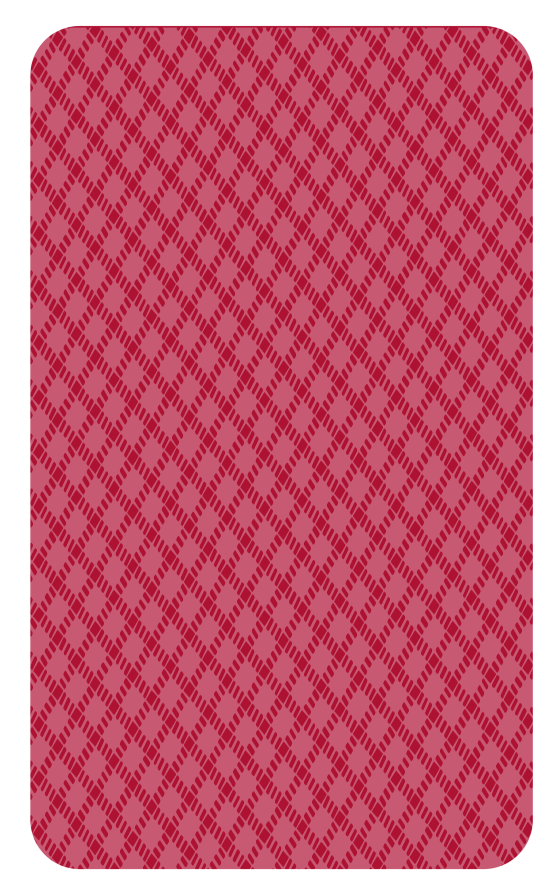
A WebGL 2 fragment shader for this pattern:

```glsl
#version 300 es
precision highp float;
// A round-cornered card covered by a slanted lattice of dashed red ropes on rose.

uniform vec2 u_resolution;
out vec4 outColor;

// Colours
const vec3 PAPER = vec3(1.0);
const vec3 ROSE = vec3(0.78, 0.35, 0.45);
const vec3 CRIMSON = vec3(0.68, 0.07, 0.20);

// Card, in canvas heights from the canvas centre
const vec2 CARD_CENTER = vec2(0.004, 0.0005);
const vec2 CARD_HALF = vec2(0.2804, 0.4705);
const float CARD_RADIUS = 0.055;
const float RULE_WIDTH = 0.0018;             // dark hairline on the top edge

// Lattice: one step along each rope, and the position of one crossing
const vec2 ROPE_UP = vec2(0.0210, 0.0352);
const vec2 ROPE_DOWN = vec2(0.0210, -0.0256);
const vec2 CROSSING = vec2(0.006, 0.028);
const float STEP_LENGTH = 0.0356;            // mean step, converts to canvas heights

// Rope parts, in lattice steps
const float ROPE_HALF = 0.165;
const float KNOT_HALF = 0.152;
const float DASHES = 3.0;
const float DASH_HALF = 0.066;
const float DASH_ROUND = 0.05;
const float DASH_SKEW = 0.12;
const float DASH_VARIATION = 0.010;
const float WOBBLE = 0.010;

float roundBox(vec2 p, vec2 halfSize, float radius) {
  vec2 q = abs(p) - halfSize + radius;
  return length(max(q, 0.0)) + min(max(q.x, q.y), 0.0) - radius;
}

// Smooth variation from layered sines, about -1 to 1
float waver(vec2 p) {
  return 0.6 * sin(dot(p, vec2(2.7, 4.1))) + 0.4 * sin(dot(p, vec2(-5.3, 3.2)) + 1.7);
}

// Distance to the dashes of the rope that runs along x between crossings
float ropeDashes(vec2 cell) {
  float across = fract(cell.y + 0.5) - 0.5;
  float along = fract(cell.x) - ROPE_HALF + DASH_SKEW * across;
  float pitch = (1.0 - 2.0 * ROPE_HALF) / DASHES;
  float index = clamp(floor(along / pitch), 0.0, DASHES - 1.0);
  vec2 id = vec2(floor(cell.x) * DASHES + index, floor(cell.y + 0.5));
  float thickness = DASH_HALF + DASH_VARIATION * waver(id);
  vec2 local = vec2(along - (index + 0.5) * pitch, across);
  return roundBox(local, vec2(thickness, ROPE_HALF), DASH_ROUND);
}

// Distance to the whole lattice, in lattice steps
float lattice(vec2 p) {
  vec2 cell = inverse(mat2(ROPE_UP, ROPE_DOWN)) * (p - CROSSING);
  cell += WOBBLE * vec2(waver(cell * 1.3), waver(cell.yx * 1.3 + 4.0));
  vec2 toKnot = fract(cell + 0.5) - 0.5;
  float knot = roundBox(toKnot, vec2(KNOT_HALF), 0.03);
  return min(knot, min(ropeDashes(cell), ropeDashes(cell.yx)));
}

// Antialiased coverage of a shape from its signed distance
float cover(float dist, float pixel) {
  return 1.0 - smoothstep(-0.7 * pixel, 0.7 * pixel, dist);
}

void main() {
  float pixel = 1.0 / u_resolution.y;
  vec2 p = (gl_FragCoord.xy - 0.5 * u_resolution) * pixel;

  // Rope lattice on the rose ground
  vec3 color = mix(ROSE, CRIMSON, cover(lattice(p) * STEP_LENGTH, pixel));

  // Hairline along the top edge
  vec2 q = p - CARD_CENTER;
  float rule = abs(q.y - CARD_HALF.y) - RULE_WIDTH;
  color = mix(color, CRIMSON, cover(rule, pixel));

  // Cut out the card
  float card = roundBox(q, CARD_HALF, CARD_RADIUS);
  outColor = vec4(mix(PAPER, color, cover(card, pixel)), 1.0);
}
```
